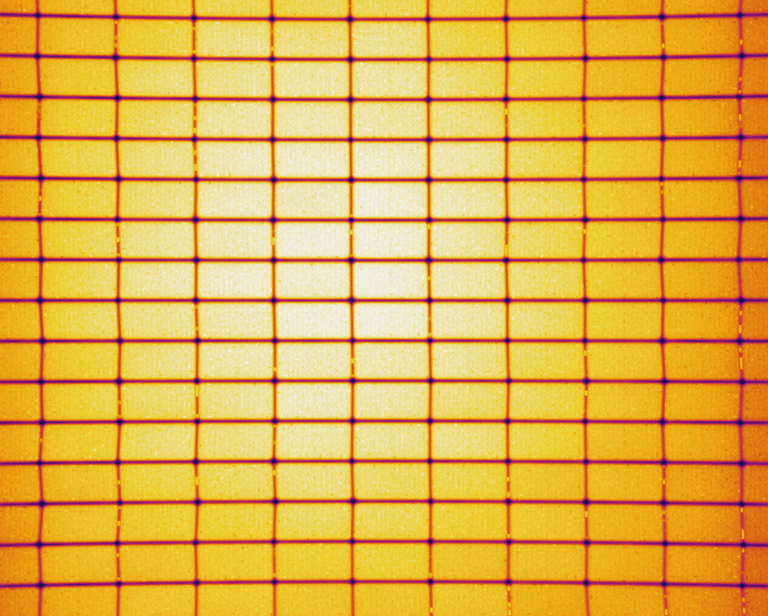
A Shadertoy shader for this pattern:

```glsl
// Thermal-style heat map of a warm panel crossed by a cool wire grid with dark knots
#define PITCH vec2(0.1261, 0.0652)   // cell size, in canvas heights
#define ORIGIN vec2(-0.0521, 0.0122) // one wire crossing, from the centre
#define HOT_SPOT vec2(-0.10, 0.08)   // centre of the warm area
#define BEND vec2(0.030, 0.042)      // outward bow of the wires
#define ROW_WIDTH 0.0036             // soft radius of horizontal wires
#define COLUMN_WIDTH 0.0031          // soft radius of vertical wires
#define KNOT_RADIUS 0.0056
#define GRAIN 0.055                  // strength of the fine noise
#define WEAVE 0.016                  // strength of the stitched texture

float hash(vec2 p) {
    vec3 q = fract(vec3(p.xyx) * 0.1031);
    q += dot(q, q.yzx + 33.33);
    return fract((q.x + q.y) * q.z);
}

float cornerSlope(vec2 corner, vec2 offset) {
    float angle = 6.2832 * hash(corner);
    return dot(vec2(cos(angle), sin(angle)), offset);
}

float gradientNoise(vec2 p) {
    vec2 i = floor(p), f = fract(p), u = f * f * (3.0 - 2.0 * f);
    vec2 e = vec2(1.0, 0.0);
    return mix(mix(cornerSlope(i, f), cornerSlope(i + e, f - e), u.x),
               mix(cornerSlope(i + e.yx, f - e.yx), cornerSlope(i + 1.0, f - 1.0), u.x), u.y);
}

float ramp(float a, float b, float x) { return clamp((x - a) / (b - a), 0.0, 1.0); }

// Cold navy through purple and orange to hot cream
vec3 heatColor(float h) {
    vec3 c = mix(vec3(0.10, 0.04, 0.33), vec3(0.58, 0.08, 0.46), ramp(0.02, 0.16, h));
    c = mix(c, vec3(0.77, 0.20, 0.30), ramp(0.16, 0.30, h));
    c = mix(c, vec3(0.85, 0.38, 0.08), ramp(0.30, 0.43, h));
    c = mix(c, vec3(0.92, 0.63, 0.06), ramp(0.43, 0.60, h));
    c = mix(c, vec3(0.93, 0.81, 0.19), ramp(0.60, 0.77, h));
    c = mix(c, vec3(0.93, 0.88, 0.58), ramp(0.77, 0.88, h));
    return mix(c, vec3(0.95, 0.94, 0.89), ramp(0.88, 0.98, h));
}

float softLine(float d, float width) { return exp(-d * d / (width * width)); }

// Sideways shift of the knots in a given row
float knotShift(float row, float x) {
    float alternate = 2.0 * mod(row, 2.0) - 1.0;
    return 0.022 * alternate * x + 0.018 * (hash(vec2(row, 7.0)) - 0.5);
}

// Bowed grid coordinates: wires lie on the whole numbers
vec2 gridCoord(vec2 p) {
    vec2 q = p * (1.0 - BEND * p.yx * p.yx);
    q.x += 0.005 * p.y;
    vec2 g = (q - ORIGIN) / PITCH;
    float row = floor(g.y);
    g.x += mix(knotShift(row, p.x), knotShift(row + 1.0, p.x), fract(g.y));
    return g;
}

// Warmth of the panel before the wires are laid on it
float panelHeat(vec2 p, vec2 g, vec2 d) {
    vec2 away = p - HOT_SPOT, f = fract(g);
    float cooling = dot(away * away, vec2(1.2, 0.9));
    float h = 0.97 - 0.52 * (1.0 - exp(-2.0 * cooling));
    h -= 0.08 * smoothstep(0.50, 0.62, abs(p.x));
    h += 0.035 * (hash(floor(g) + 40.0) - 0.5) + 0.03 * gradientNoise(g * 0.9);

    // Stitched columns and a dotted seam through the middle of each cell
    float dots = 0.5 + 0.5 * sin(6.2832 * 9.0 * f.y);
    h += WEAVE * sin(6.2832 * 16.0 * f.x) * dots;
    float seam = softLine((f.x - 0.51) * PITCH.x, 0.0014);
    h -= 0.06 * seam * smoothstep(-0.2, 0.3, gradientNoise(vec2(floor(g.x) * 9.0, g.y * 11.0)));

    // Cooler borders, fine grain and scattered specks
    float border = exp(-min(d.x, d.y) / 0.007);
    h -= 0.07 * border;
    h += GRAIN * gradientNoise(p * 210.0);
    float speck = gradientNoise(p * 150.0 + 31.0);
    h += (0.05 + 0.15 * border) * (smoothstep(0.32, 0.55, speck) - smoothstep(0.32, 0.55, -speck));
    return h;
}

void mainImage(out vec4 fragColor, in vec2 fragCoord) {
    vec2 p = (fragCoord - 0.5 * iResolution.xy) / iResolution.y;
    vec2 g = gridCoord(p);
    vec2 nearest = floor(g + 0.5);
    vec2 d = abs(g - nearest) * PITCH;
    float h = panelHeat(p, g, d);
    float rim = smoothstep(0.25, 0.60, abs(p.x));

    // Vertical wires, with bright slivers where they are worn
    float column = softLine(d.x, COLUMN_WIDTH);
    h = mix(h, mix(0.36, 0.27, rim), column * 0.95);
    float worn = step(0.62, hash(vec2(nearest.x, floor(g.y)) + 11.0));
    float sliver = smoothstep(0.08, 0.35, gradientNoise(vec2(nearest.x * 5.3, g.y * 5.0)));
    h += 0.38 * worn * sliver * softLine(d.x - 0.0006, 0.0015);

    // Horizontal wires, colder toward the sides
    float patchy = 0.08 * gradientNoise(vec2(g.x * 3.0, nearest.y * 7.7));
    h = mix(h, mix(0.19, 0.11, rim) + patchy, softLine(d.y, ROW_WIDTH));

    // Knots at the crossings
    float knotSize = KNOT_RADIUS * (0.85 + 0.3 * hash(nearest + 70.0));
    h = mix(h, 0.0, softLine(length(d), knotSize));

    fragColor = vec4(heatColor(h), 1.0);
}
```
